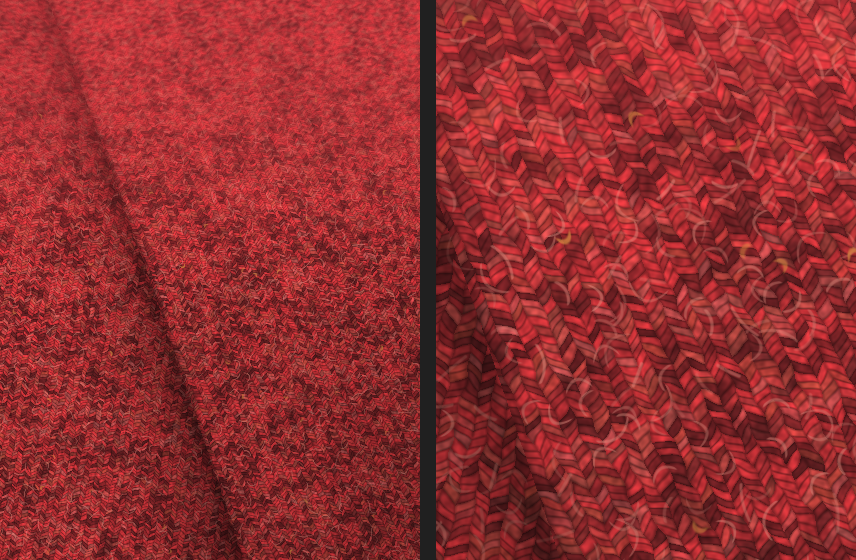
Left: the whole. Right: its middle third, enlarged.
Write a Shadertoy shader that draws this texture.

```glsl
// Folded red tweed: slanted stitches in a herringbone, heathered by gradient noise.
// Curved stray fibres and ochre flecks lie on top; a diagonal fold casts a shadow,
// and the cloth grows brighter and softer toward the top.

const vec3 MAROON  = vec3(0.31, 0.095, 0.105);
const vec3 CRIMSON = vec3(0.76, 0.185, 0.205);
const vec3 HEATHER = vec3(0.70, 0.37, 0.36);
const vec3 RUST    = vec3(0.66, 0.29, 0.20);
const vec3 WOOL    = vec3(0.88, 0.56, 0.50);
const vec3 OCHRE   = vec3(0.83, 0.55, 0.25);

float hash(vec2 p) {
    vec3 q = fract(p.xyx * 0.1031);
    q += dot(q, q.yzx + 33.33);
    return fract((q.x + q.y) * q.z);
}

mat2 rotation(float a) {
    float c = cos(a), s = sin(a);
    return mat2(c, -s, s, c);
}

float cornerSlope(vec2 corner, vec2 offset) {
    float a = 6.2832 * hash(corner + 71.0);
    return dot(vec2(cos(a), sin(a)), offset);
}

float gradientNoise(vec2 p) {
    vec2 i = floor(p), f = fract(p);
    vec2 u = f * f * f * (f * (f * 6.0 - 15.0) + 10.0);
    vec2 e = vec2(1.0, 0.0);
    float low = mix(cornerSlope(i, f), cornerSlope(i + e, f - e), u.x);
    float high = mix(cornerSlope(i + e.yx, f - e.yx), cornerSlope(i + 1.0, f - 1.0), u.x);
    return 1.5 * mix(low, high, u.y);
}

// Yarn colour from a dark-to-bright tone and an amount of mixed-in heather
vec3 yarnColor(float tone, float blend, float warmth) {
    vec3 c = mix(MAROON, CRIMSON, smoothstep(-0.1, 0.95, tone));
    return mix(c, mix(HEATHER, RUST, warmth), 0.65 * smoothstep(0.5, 1.0, blend));
}

// Columns of slanted stitches that lean the other way in every second column
vec3 weave(vec2 p, vec2 stitchSize, float mottle) {
    vec2 q = p / stitchSize;
    float column = floor(q.x);
    float across = fract(q.x) - 0.5;
    float lean = mod(column, 2.0) * 2.0 - 1.0;
    float v = q.y + lean * across * 1.1 + hash(vec2(column, 5.0));
    vec2 id = vec2(column, floor(v)) + 200.0;
    float body = 1.0 - smoothstep(0.2, 0.55, abs(fract(v) - 0.5));
    body *= 1.0 - 0.6 * smoothstep(0.3, 0.5, abs(across));
    vec3 c = yarnColor(hash(id) + 0.35 * mottle, hash(id + 37.0) + 0.2 * mottle, hash(id + 91.0));
    return c * mix(0.66, 1.13, body);
}

// Coverage of one bent fibre per cell, gathered from the neighbouring cells
float fibres(vec2 p, float cell, float halfLength, float width, float density, float seed) {
    vec2 home = floor(p / cell);
    float cover = 0.0;
    for (int j = -1; j <= 1; j++)
    for (int i = -1; i <= 1; i++) {
        vec2 id = home + vec2(i, j) + seed;
        vec2 center = (id - seed + vec2(hash(id), hash(id + 17.0))) * cell;
        vec2 q = rotation(6.2832 * hash(id + 29.0)) * (p - center);
        float bend = (hash(id + 43.0) - 0.5) * 1.6 / halfLength;
        q.y -= bend * q.x * q.x;
        float d = length(vec2(max(abs(q.x) - halfLength, 0.0), q.y));
        float present = step(hash(id + 59.0), density) * (0.4 + 0.6 * hash(id + 83.0));
        cover = max(cover, present * (1.0 - smoothstep(0.3 * width, 1.5 * width, d)));
    }
    return cover;
}

// Signed horizontal distance from the fold crest; negative lies below it
float foldDistance(vec2 p) {
    return p.x - (0.436 - 0.335 * p.y - 0.016 * pow(p.y, 4.0));
}

float clothLight(vec2 p, float d) {
    float rise = smoothstep(0.0, 1.05, p.y);
    float lower = mix(0.96, 1.2, rise);
    lower *= 1.0 - mix(0.58, 0.36, p.y) * exp(min(d, 0.0) / mix(0.075, 0.03, p.y));
    float upper = mix(0.87, 1.2, rise) - 0.12 * smoothstep(0.45, 0.8, p.x) * (1.0 - rise);
    upper *= 1.0 - 0.16 * exp(-max(d, 0.0) / 0.012);
    float softness = mix(0.003, 0.012, p.y);
    return mix(lower, upper, smoothstep(-softness, softness, d));
}

void mainImage(out vec4 fragColor, in vec2 fragCoord) {
    vec2 p = fragCoord / iResolution.y;
    float d = foldDistance(p);
    float blur = smoothstep(0.45, 1.0, p.y);

    // Cloth plane: each side of the fold turns its own way and recedes upward
    vec2 cloth = rotation(d < 0.0 ? -0.22 : 0.35) * p * (1.0 + 0.2 * p.y);
    cloth += 0.003 * vec2(gradientNoise(p * 65.0), gradientNoise(p * 65.0 + 19.0));
    float mottle = gradientNoise(p * 34.0 + 3.0) + 0.6 * gradientNoise(p * 13.0 + 11.0);

    // Sharp stitches give way to soft grains
    vec3 stitches = weave(cloth, vec2(0.0105, 0.0062), mottle);
    float grain = gradientNoise(cloth * vec2(75.0, 115.0));
    float patches = gradientNoise(cloth * vec2(60.0, 90.0) + 41.0);
    vec3 soft = yarnColor(0.52 + 0.38 * grain + 0.2 * mottle, 0.6 + 0.4 * patches, 0.4);
    vec3 color = mix(stitches, soft, 0.12 + 0.72 * blur);

    // Fuzz, loose fibres and rare flecks
    float fuzz = gradientNoise(p * 230.0) + 0.6 * gradientNoise(p * 120.0 + 7.0);
    color *= 1.0 + 0.2 * fuzz * (1.0 - 0.75 * blur);
    float hairs = fibres(p, 0.021, 0.007, 0.0011, 0.65, 100.0);
    hairs = max(hairs, fibres(p, 0.034, 0.011, 0.0010, 0.6, 300.0));
    color = mix(color, WOOL, 0.5 * hairs * (1.0 - 0.85 * blur));
    float flecks = fibres(p, 0.045, 0.003, 0.0018, 0.14, 500.0);
    color = mix(color, OCHRE, 0.75 * flecks * (1.0 - 0.7 * blur));

    // Light, with a faint pink haze where the cloth is out of focus
    color *= clothLight(p, d) * (1.0 + 0.04 * gradientNoise(p * 4.0));
    color = mix(color, vec3(0.80, 0.25, 0.29), 0.03 + 0.2 * blur);
    fragColor = vec4(clamp(color, 0.0, 1.0), 1.0);
}
```
